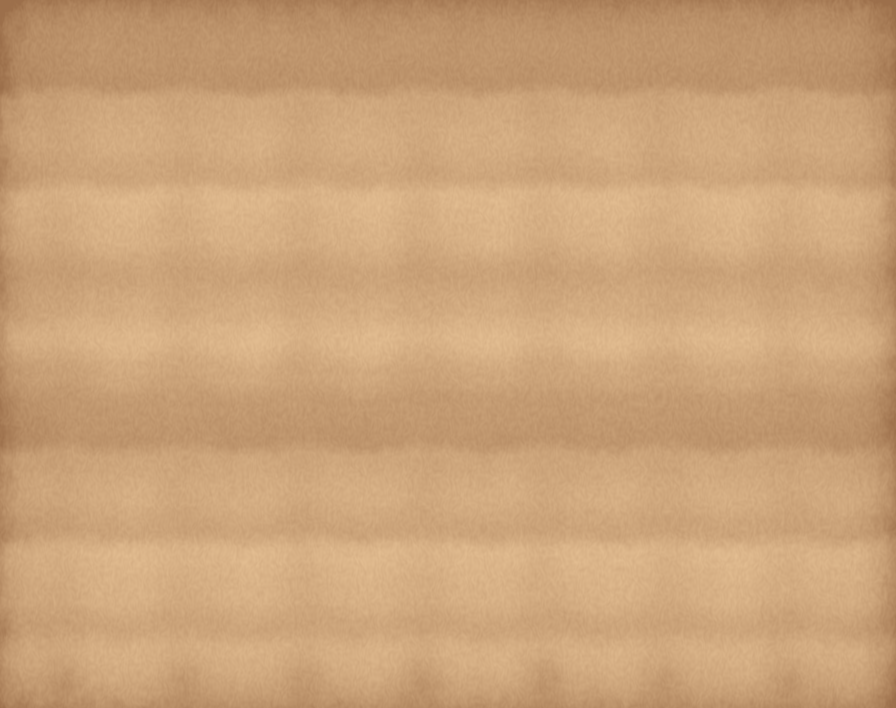
Give the GLSL for this texture, as a Shadertoy shader.

```glsl
// Tanned hide: soft horizontal bands of tone, mottled by evenly spaced columns.
// A banded tone profile is warped by gradient noise, overlaid with fine
// fibres, darkened by ragged edges, then mapped onto a brown-to-tan ramp.

const float TAU = 6.28318;
const float COLUMNS = 7.43;        // repeats across the canvas
const float COLUMN_START = 0.0716; // centre of the first dark column
const float BAND_MIDDLE = 0.66;    // tone that band contrast pivots on
const float BAND_CONTRAST = 1.25;
const vec3 BROWN = vec3(0.67, 0.50, 0.35);
const vec3 TAN = vec3(0.86, 0.71, 0.54);

// Band stops: depth below the top edge, tone
const int STOPS = 22;
const vec2 BANDS[STOPS] = vec2[STOPS](
    vec2(0.00, 0.47), vec2(0.06, 0.49), vec2(0.118, 0.42), vec2(0.142, 0.69),
    vec2(0.20, 0.76), vec2(0.25, 0.66), vec2(0.278, 0.90), vec2(0.33, 0.83),
    vec2(0.388, 0.62), vec2(0.43, 0.73), vec2(0.48, 0.90), vec2(0.53, 0.68),
    vec2(0.57, 0.50), vec2(0.622, 0.43), vec2(0.648, 0.67), vec2(0.70, 0.76),
    vec2(0.75, 0.64), vec2(0.78, 0.90), vec2(0.84, 0.82), vec2(0.885, 0.66),
    vec2(0.92, 0.84), vec2(1.00, 0.70));

// Unit gradient for a lattice point
vec2 latticeGradient(vec2 cell) {
    vec3 h = fract(cell.xyx * vec3(0.1031, 0.1030, 0.0973));
    h += dot(h, h.yzx + 33.33);
    float angle = TAU * fract((h.x + h.y) * h.z);
    return vec2(cos(angle), sin(angle));
}

// Gradient noise, roughly -0.7 to 0.7
float gradientNoise(vec2 p) {
    vec2 i = floor(p), f = fract(p);
    vec2 u = f * f * f * (f * (f * 6.0 - 15.0) + 10.0);
    float a = dot(latticeGradient(i), f);
    float b = dot(latticeGradient(i + vec2(1, 0)), f - vec2(1, 0));
    float c = dot(latticeGradient(i + vec2(0, 1)), f - vec2(0, 1));
    float d = dot(latticeGradient(i + vec2(1, 1)), f - vec2(1, 1));
    return mix(mix(a, b, u.x), mix(c, d, u.x), u.y);
}

float fractalNoise(vec2 p) {
    float sum = 0.0, gain = 0.5;
    for (int octave = 0; octave < 4; octave++) {
        sum += gain * gradientNoise(p);
        p = p * 2.03 + 17.7;
        gain *= 0.5;
    }
    return sum;
}

// Smoothly blended tone of the bands at a given depth
float bandTone(float depth) {
    float tone = BANDS[0].y;
    for (int i = 1; i < STOPS; i++) {
        float blend = smoothstep(BANDS[i - 1].x, BANDS[i].x, depth);
        tone = mix(tone, BANDS[i].y, blend);
    }
    return BAND_MIDDLE + BAND_CONTRAST * (tone - BAND_MIDDLE);
}

// Fine, slightly slanted upright fibres
float fibreGrain(vec2 p) {
    vec2 bend = vec2(gradientNoise(p * 45.0), gradientNoise(p * 45.0 + 9.0));
    vec2 q = p + 0.006 * bend;
    float coarse = gradientNoise(q * vec2(150.0, 85.0));
    float fine = gradientNoise(q * vec2(250.0, 150.0) + 31.3);
    return 0.5 * coarse + 0.7 * fine;
}

// Darkening that fades inward from one pair of opposite edges
float edgeShade(float distanceIn) {
    return 0.42 * exp(-distanceIn / 0.02) + 0.24 * exp(-distanceIn / 0.06);
}

void mainImage(out vec4 fragColor, in vec2 fragCoord) {
    vec2 uv = fragCoord / iResolution.xy;
    float aspect = iResolution.x / iResolution.y;
    vec2 p = vec2(uv.x * aspect, uv.y);
    float depth = 1.0 - uv.y;

    // Bands, with ragged boundaries that swell at each column
    float phase = TAU * COLUMNS * (uv.x - COLUMN_START);
    float column = cos(phase);
    float ragged = fractalNoise(p * vec2(45.0, 24.0));
    float tone = bandTone(depth + 0.004 * column + 0.012 * ragged);

    // Columns show most on the lighter bands
    float columnDepth = 0.06 * smoothstep(0.4, 0.9, tone);
    tone -= columnDepth * (column + 0.3 * cos(2.0 * phase + 0.8));

    // Row of dark tufts along the bottom
    float tuftRise = (uv.y - 0.04) / 0.025;
    float tuft = exp(-tuftRise * tuftRise + 3.0 * (column - 1.0));
    tone -= tuft * (0.16 + 0.4 * ragged);

    // Mottling and fibres
    tone += 0.12 * fractalNoise(p * vec2(18.0, 14.0) + 5.0);
    tone += 0.22 * fibreGrain(p);

    // Worn, irregular border
    vec2 inset = min(uv, 1.0 - uv) * vec2(aspect, 1.0);
    inset = max(inset + 0.025 * ragged, 0.0);
    tone += 0.03 - edgeShade(inset.x) - 0.75 * edgeShade(inset.y);

    fragColor = vec4(mix(BROWN, TAN, max(tone, -0.3)), 1.0);
}
```
